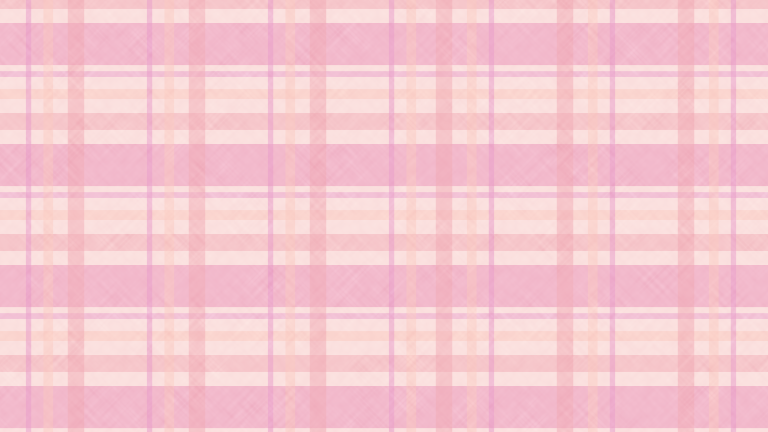
Reproduce this pattern procedurally as a Shadertoy shader.

```glsl
// Soft woven plaid: translucent stripes cross on a pale ground, three tiles down.
// The column sequence turns around at one seam and runs mirrored beyond it.
// Diagonal brush strokes, gathered in cellular patches, give a chalky weave.

#define TILE 0.2801          // tile size, in canvas heights
#define SEAM_X 0.984         // where the columns turn around, in canvas heights
#define MIRROR 4.2975        // sum of mirrored column positions, in tiles
#define STROKE_WIDTH 0.0085
#define STROKE_LENGTH 0.06
#define STROKE_GAIN 0.045
#define MOTTLE_GAIN 0.018
#define GROUND vec3(0.983, 0.878, 0.872)
#define PINK   vec3(0.950, 0.726, 0.798)
#define SALMON vec3(0.945, 0.670, 0.710)
#define PEACH  vec3(0.982, 0.790, 0.750)
#define LILAC  vec3(0.910, 0.610, 0.795)

float hash(vec2 p) {
    vec3 q = fract(vec3(p.xyx) * 0.1031);
    q += dot(q, q.yzx + 33.33);
    return fract((q.x + q.y) * q.z);
}

// Distance to the nearest scattered point
float cellular(vec2 p) {
    vec2 cell = floor(p);
    float nearest = 2.0;
    for (int j = -1; j <= 1; j++)
        for (int i = -1; i <= 1; i++) {
            vec2 c = cell + vec2(i, j);
            vec2 site = c + vec2(hash(c), hash(c + 71.0));
            nearest = min(nearest, length(p - site));
        }
    return nearest;
}

// Coverage of a stripe repeating once per unit, smoothed over one pixel
float stripe(float t, float center, float halfWidth, float pixel) {
    float d = abs(fract(t - center + 0.5) - 0.5) - halfWidth;
    return clamp(0.5 - d / pixel, 0.0, 1.0);
}

// Long strokes along x, each with its own tone in -0.5..0.5
float strokes(vec2 p) {
    p /= vec2(STROKE_LENGTH, STROKE_WIDTH);
    float lane = floor(p.y);
    float along = p.x + hash(vec2(lane, 5.0));
    float cell = floor(along);
    float blend = smoothstep(0.0, 1.0, along - cell);
    float tone = mix(hash(vec2(cell, lane)), hash(vec2(cell + 1.0, lane)), blend);
    return (tone - 0.5) * sin(3.14159 * fract(p.y));
}

void mainImage(out vec4 fragColor, in vec2 fragCoord) {
    vec2 p = fragCoord / iResolution.y;
    float pixel = 1.0 / (iResolution.y * TILE);

    // Stripe coordinates: columns mirror at the seam, rows run downward
    float column = p.x / TILE;
    if (p.x > SEAM_X) column = MIRROR - column;
    float row = (1.0 - p.y) / TILE;

    // Rows
    vec3 color = GROUND;
    color = mix(color, PINK,   stripe(row, 0.364, 0.174, pixel));
    color = mix(color, LILAC,  stripe(row, 0.612, 0.024, pixel) * 0.45);
    color = mix(color, PEACH,  stripe(row, 0.777, 0.041, pixel) * 0.5);
    color = mix(color, SALMON, stripe(row, 0.004, 0.070, pixel) * 0.48);

    // Columns
    color = mix(color, LILAC,  stripe(column, 0.236, 0.022, pixel) * 0.5);
    color = mix(color, PEACH,  stripe(column, 0.399, 0.040, pixel) * 0.45);
    color = mix(color, SALMON, stripe(column, 0.628, 0.068, pixel) * 0.5);

    // Crossed strokes, stronger inside patches and on the coloured stripes
    vec2 diagonal = vec2(p.x + p.y, p.x - p.y) * 0.7071 + 3.0;
    float hatch = strokes(diagonal) + strokes(diagonal.yx + 17.0);
    float patches = 1.0 - smoothstep(0.15, 0.75, cellular(p * 8.0));
    float dyed = smoothstep(0.0, 0.10, GROUND.g - color.g);
    vec3 tint = vec3(0.35, 1.0, 0.8);
    color += tint * hatch * STROKE_GAIN * mix(0.35, 1.0, patches) * mix(0.4, 1.0, dyed);

    // Fine chalky mottling
    color += tint * (0.45 - cellular(p * 48.0)) * MOTTLE_GAIN;

    fragColor = vec4(clamp(color, 0.0, 1.0), 1.0);
}
```
